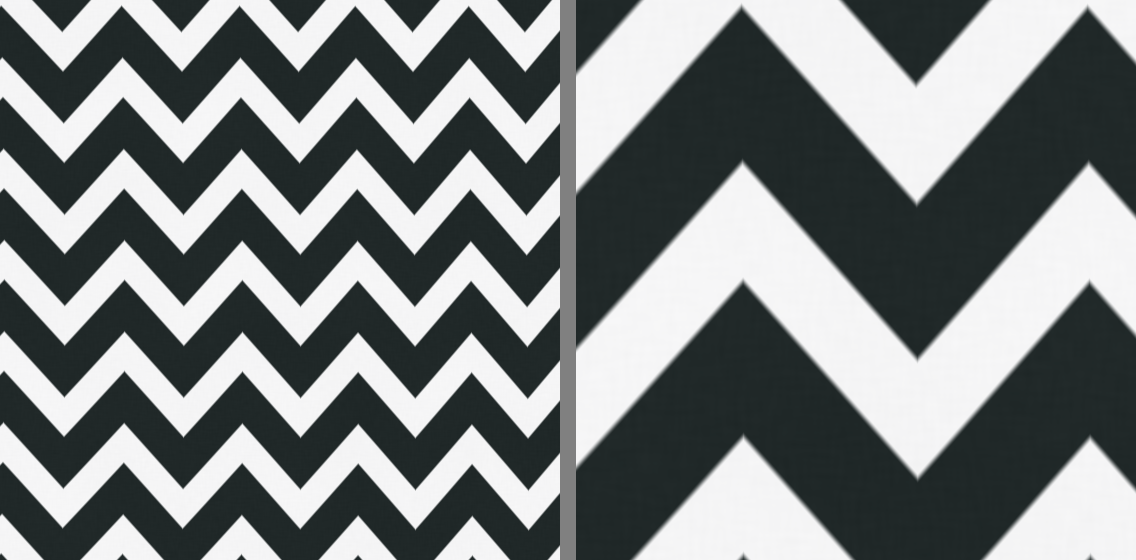
Left: the whole. Right: its middle third, enlarged.
This pattern is drawn by a three.js fragment shader. Its source:

```glsl
varying vec2 vUv;

const vec3 INK = vec3(0.125, 0.157, 0.157);
const vec3 CLOTH = vec3(0.96, 0.96, 0.963);

vec2 hashGradient(vec2 cell) {
  vec2 p = vec2(dot(cell, vec2(127.1, 311.7)), dot(cell, vec2(269.5, 183.3)));
  return 2.0 * fract(sin(p) * 43758.5) - 1.0;
}

float gradientNoise(vec2 p) {
  vec2 cell = floor(p);
  vec2 f = fract(p);
  vec2 blend = f * f * f * (f * (f * 6.0 - 15.0) + 10.0);
  float a = dot(hashGradient(cell), f);
  float b = dot(hashGradient(cell + vec2(1.0, 0.0)), f - vec2(1.0, 0.0));
  float c = dot(hashGradient(cell + vec2(0.0, 1.0)), f - vec2(0.0, 1.0));
  float d = dot(hashGradient(cell + 1.0), f - 1.0);
  return mix(mix(a, b, blend.x), mix(c, d, blend.x), blend.y);
}

// Sideways drift of the cloth: bowed at the left, slanted at the right
float clothDrift(vec2 p) {
  float s = 2.0 * p.y - 1.0;
  return mix(-0.006 * s * s, 0.004 * s, p.x);
}

// 0 at each peak, 1 at each trough; repeats narrow gently to the right
float zigzag(float x) {
  float u = x - 0.0078;
  float phase = u * (4.608 + 0.23 * u);
  return 1.0 - abs(2.0 * fract(phase) - 1.0);
}

// Signed distance to the chevron bands, negative inside; p.y runs downward
float chevronDistance(vec2 p, float amplitude, float darkShare) {
  float period = 0.163 + 0.00065 * p.x;
  float top = 0.0104 + 0.001 * p.x + amplitude * zigzag(p.x - clothDrift(p));
  float row = (p.y - top) / period - 0.5 * darkShare;
  float offCentre = abs(fract(row + 0.5) - 0.5);
  float slope = amplitude * 2.0 * 4.8;
  return (offCentre - 0.5 * darkShare) * period / sqrt(1.0 + slope * slope);
}

// Fine crossing threads plus soft mottling
float weave(vec2 p) {
  float threads = gradientNoise(p * vec2(60.0, 260.0)) + gradientNoise(p * vec2(260.0, 60.0));
  return 0.009 * threads + 0.008 * gradientNoise(p * 7.0);
}

void main() {
  vec2 p = vec2(vUv.x, 1.0 - vUv.y);
  float softness = 0.0021;
  float band = chevronDistance(p, 0.1172, 0.566);
  vec3 colour = mix(INK, CLOTH, smoothstep(-softness, softness, band));
  gl_FragColor = vec4(colour + weave(p), 1.0);
}
```
